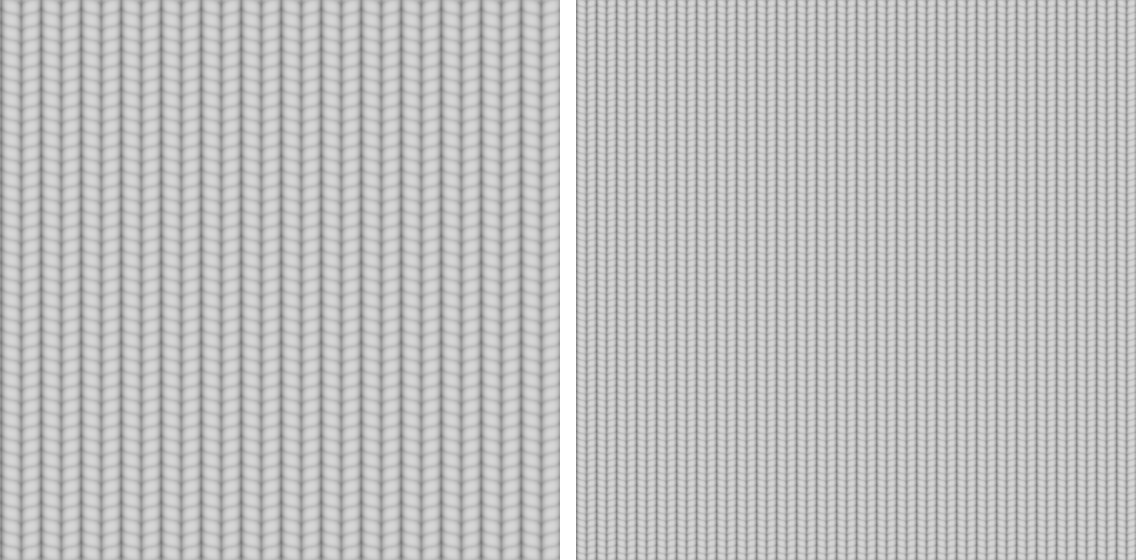
Left, the tile; right, the same tile 2 across and 2 down.
Reproduce this pattern procedurally as a three.js fragment shader.

```glsl
// Soft grey ropes standing side by side, each twisted from rounded strands.
// Neighbouring ropes twist in opposite directions. Shade is lost towards the
// sides of a rope and the ends of a strand, so corners form dark notches.

varying vec2 vUv;

const float ROPES = 28.0;        // ropes across, even so that the twists tile
const float STRANDS = 42.0;      // strands up each rope
const float SHIFT = 0.06;        // sideways shift, in rope widths
const float TILT = 0.12;         // lean of a crease in the middle of a rope
const float CURL = 0.22;         // extra lean towards the rope's sides
const float TOP_GREY = 0.84;     // crown of a strand
const float GAP_DEPTH = 0.28;    // shade lost between ropes
const float GAP_CONTRAST = 0.03; // every second gap is darker by this
const float GAP_POWER = 3.0;     // higher gives narrower gaps
const float CREASE_DEPTH = 0.10; // shade lost between strands
const float CREASE_POWER = 2.5;  // higher gives narrower creases
const int SMOOTHING = 2;         // smoothing steps per axis

// Grey of the ropes at a point of the canvas
float ropeGrey(vec2 uv) {
  vec2 cell = uv * vec2(ROPES, STRANDS) - vec2(SHIFT, 0.0);
  float across = fract(cell.x) * 2.0 - 1.0;

  // Mirror the twist on every second rope
  float twist = mod(floor(cell.x), 2.0) * 2.0 - 1.0;
  float side = twist * across;
  float lean = side * (TILT + CURL * across * across);
  float along = fract(cell.y - lean) * 2.0 - 1.0;

  float gap = (GAP_DEPTH + GAP_CONTRAST * side) * pow(abs(across), GAP_POWER);
  float crease = CREASE_DEPTH * pow(abs(along), CREASE_POWER);
  return TOP_GREY - gap - crease;
}

void main() {
  // Average over the pixel footprint to smooth the creases
  vec2 stepX = dFdx(vUv);
  vec2 stepY = dFdy(vUv);
  float grey = 0.0;
  for (int j = 0; j < SMOOTHING; j++) {
    for (int i = 0; i < SMOOTHING; i++) {
      vec2 offset = (vec2(float(i), float(j)) + 0.5) / float(SMOOTHING) - 0.5;
      grey += ropeGrey(vUv + stepX * offset.x + stepY * offset.y);
    }
  }
  grey /= float(SMOOTHING * SMOOTHING);

  gl_FragColor = vec4(vec3(grey), 1.0);
}
```
